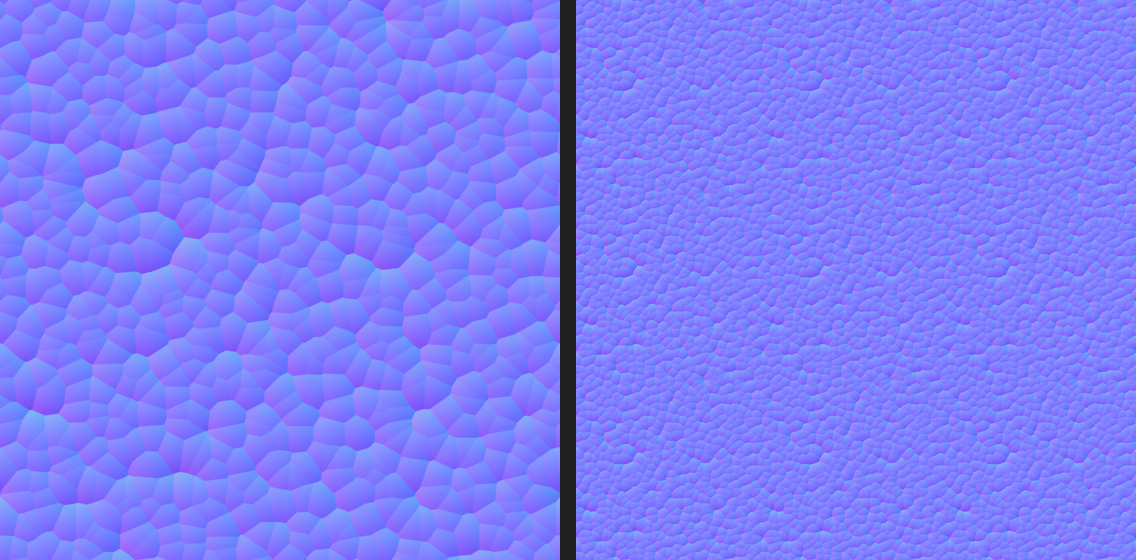
Left: one tile. Right: repeated 3 by 3.
This texture map is drawn by a Shadertoy shader. Its source:

```glsl
// Tangent-space normal map of a hammered, pebbled surface that tiles.
// Random sites carve the plane into Voronoi dimples; the slope grows linearly
// away from each site, so close sites give faint creases, far ones strong.

const int   GRID = 19;                    // grid squares per tile side
const int   SITES = 2;                    // random sites per square
const int   REACH = 2;                    // squares searched to each side
const vec2  SLOPE = vec2(-0.37, 0.47);    // slope per grid unit (red, green)
const float EDGE_SOFTNESS = 0.7;          // half width of creases in pixels

// Integer hash giving two values in 0..1
vec2 hash2(uvec3 k) {
    k = k * 1664525u + 1013904223u;
    k.x += k.y * k.z; k.y += k.z * k.x; k.z += k.x * k.y;
    k ^= k >> 16u;
    k.x += k.y * k.z; k.y += k.z * k.x; k.z += k.x * k.y;
    return vec2(k.xy >> 8u) / 16777216.0;
}

// Site position inside a square, wrapped so that the tile repeats
vec2 sitePosition(ivec2 square, int index) {
    ivec2 wrapped = (square + GRID) % GRID;
    return vec2(square) + hash2(uvec3(wrapped, index + 7));
}

// Offsets from the nearest and second nearest sites to p
void nearestSites(vec2 p, out vec2 first, out vec2 second) {
    ivec2 home = ivec2(floor(p));
    float d1 = 1e5, d2 = 1e5;
    first = second = vec2(0.0);
    for (int y = -REACH; y <= REACH; y++)
    for (int x = -REACH; x <= REACH; x++)
    for (int i = 0; i < SITES; i++) {
        vec2 offset = p - sitePosition(home + ivec2(x, y), i);
        float d = dot(offset, offset);
        if (d < d1) {
            d2 = d1; second = first;
            d1 = d;  first = offset;
        } else if (d < d2) {
            d2 = d;  second = offset;
        }
    }
}

void mainImage(out vec4 fragColor, in vec2 fragCoord) {
    vec2 p = fragCoord / iResolution.xy * float(GRID);
    vec2 first, second;
    nearestSites(p, first, second);

    // Blend both slopes across the crease to smooth it
    float gap = max(length(first - second), 1e-4);
    float edge = (dot(second, second) - dot(first, first)) / (2.0 * gap);
    float soft = EDGE_SOFTNESS * float(GRID) / iResolution.y;
    float own = 0.5 + 0.5 * clamp(edge / soft, 0.0, 1.0);
    vec2 tilt = SLOPE * mix(second, first, own);

    // Unit normal packed into colour
    vec3 normal = vec3(tilt, sqrt(max(1.0 - dot(tilt, tilt), 0.0)));
    fragColor = vec4(0.5 + 0.5 * normal, 1.0);
}
```
